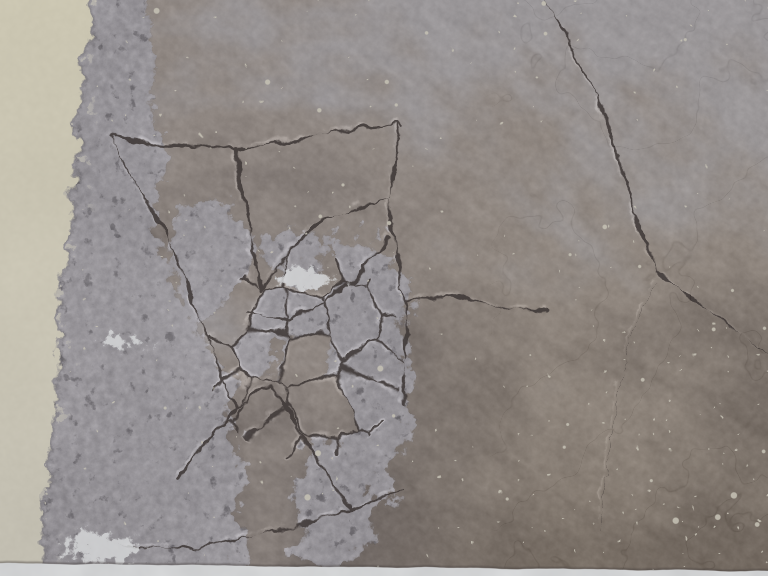
Reproduce this texture procedurally as a Shadertoy shader.

```glsl
// A worn concrete floor: brown slab, grey mortar showing where it has broken,
// a cream wall strip and paint specks. Gradient noise roughens every outline;
// cracks are warped paths plus a Voronoi web in the broken part.
#define SLAB_DARK  vec3(.45, .42, .407)
#define SLAB_MID   vec3(.56, .528, .508)
#define SLAB_PALE  vec3(.605, .592, .6)
#define MORTAR     vec3(.595, .585, .605)
#define CREAM      vec3(.765, .75, .7)
#define WHITE      vec3(.83, .835, .84)
#define CRACK_DARK vec3(.25, .225, .22)
#define SHARD_SIZE .085
#define CRACK_WIDTH .0023
#define GRAIN      .07

vec2 hash2(vec2 p) {
  vec3 q = fract(p.xyx * vec3(.1031, .103, .0973));
  q += dot(q, q.yzx + 33.33);
  return fract((q.xx + q.yz) * q.zy);
}
float corner(vec2 cell, vec2 f, vec2 o) { return dot(hash2(cell + o) * 2. - 1., f - o); }
float gradientNoise(vec2 p) {
  vec2 i = floor(p), f = p - i, u = f * f * f * (f * (f * 6. - 15.) + 10.);
  return 1.4 * mix(mix(corner(i, f, vec2(0)), corner(i, f, vec2(1, 0)), u.x),
                   mix(corner(i, f, vec2(0, 1)), corner(i, f, vec2(1)), u.x), u.y);
}
float fbm(vec2 p) {
  float sum = 0., amp = .6;
  for (int i = 0; i < 4; i++, amp *= .5) {
    sum += amp * gradientNoise(p);
    p = mat2(1.6, 1.2, -1.2, 1.6) * p + 7.3;
  }
  return sum;
}
float cover(float d, float soft) { return 1. - smoothstep(-soft, soft, d); }

// Ellipse (centre, radii): positive inside, zero at the rim
float blob(vec2 p, vec4 e) { return (1. - length((p - e.xy) / e.zw)) * min(e.z, e.w); }

float segment(vec2 p, vec2 a, vec2 b) {
  vec2 ab = b - a;
  return length(p - a - ab * clamp(dot(p - a, ab) / dot(ab, ab), 0., 1.));
}
// Distance to a line through four points
float path(vec2 p, vec4 s, vec4 e) {
  return min(segment(p, s.xy, s.zw), min(segment(p, s.zw, e.xy), segment(p, e.xy, e.zw)));
}

// x: distance to the cell border, y: random value of the cell
vec2 shards(vec2 p) {
  float first = 9., second = 9., id = 0.;
  for (int k = 0; k < 9; k++) {
    vec2 cell = floor(p) + vec2(k % 3 - 1, k / 3 - 1);
    float d = length(cell + .1 + .8 * hash2(cell) - p);
    second = min(second, max(first, d));
    if (d < first) { first = d; id = hash2(cell + 31.).x; }
  }
  return vec2(.5 * (second - first), id);
}

// Signed distance to the long cracks and one hairline
float cracks(vec2 p) {
  float d = path(p, vec4(.19, .76, .286, .6), vec4(.34, .47, .41, .29));
  d = min(d, path(p, vec4(.19, .76, .42, .74), vec4(.695, .788, .7, .78)));
  d = min(d, path(p, vec4(.695, .788, .675, .64), vec4(.705, .47, .7, .3)));
  d = min(d, path(p, vec4(.675, .655, .56, .62), vec4(.45, .5, .408, .743)));
  d = min(d, path(p, vec4(.31, .17, .41, .29), vec4(.47, .33, .61, .11)));
  d = min(d, path(p, vec4(.945, 1, 1.04, .83), vec4(1.137, .53, 1.34, .38)));
  d = min(d, path(p, vec4(.705, .48, .81, .483), vec4(.88, .465, .95, .462)));
  d = min(d, path(p, vec4(.19, .055, .34, .05), vec4(.61, .11, .7, .15)));
  d = min(d, path(p, vec4(.675, .59, .61, .51), vec4(.5, .44, .43, .46)));
  float hair = path(p, vec4(1.14, .51, 1.09, .4), vec4(1.07, .3, 1.04, .08));
  return min(d - CRACK_WIDTH * (.8 + 1.9 * gradientNoise(p * 23.)), hair + .0002);
}

// Round specks, one candidate per grid cell
float specks(vec2 p, float size, float share, float soft) {
  vec2 cell = floor(p / size), s = hash2(cell + 91.);
  float d = length(p - (cell + .2 + .6 * hash2(cell + 5.)) * size);
  return cover(d - size * mix(.04, .09, s.y * s.y), soft) * step(s.x, share);
}

void mainImage(out vec4 fragColor, in vec2 fragCoord) {
  vec2 p = fragCoord / iResolution.y;
  float soft = max(.0014, .7 / iResolution.y);
  float rough = fbm(p * 13.), mid = fbm(p * 34.), fine = fbm(p * 75.), cloud = fbm(p * 3.5);
  vec2 bent = p + .012 * vec2(rough, fbm(p * 13. + 40.)) + .008 * vec2(mid, -mid) + .003 * fine;

  // Slab: paler towards the top right, with trowel strokes
  vec2 slant = mat2(.82, .57, -.57, .82) * p + .03 * cloud;
  float right = 1. - cover(p.x - .75, .25);
  float strokes = mix(fbm(p * vec2(4, 14)), fbm(slant * vec2(4, 11)), right);
  float light = .1 + .57 * p.y + .25 * p.x * p.y + .5 * cloud + .3 * strokes + .12 * rough;
  light -= .22 * smoothstep(0., .2, blob(p, vec4(.47, .7, .32, .22)));
  vec3 color = mix(SLAB_DARK, SLAB_MID, smoothstep(0., .55, light));
  color = mix(color, SLAB_PALE, smoothstep(.5, .95, light));
  color -= vec3(0, .008, .03) * right * (1. - p.y);
  color += GRAIN * (.65 * fine + .3 * mid + .5 * fbm(slant * vec2(14, 50)));

  // Mortar: band beside the wall and patches between the shards
  vec2 shard = shards(bent / SHARD_SIZE);
  float broken = blob(p, vec4(.53, .38, .2, .21));
  float band = .27 + .15 * (1. - smoothstep(.2, .66, p.y)) - p.x;
  float patches = max(blob(p, vec4(.64, .35, .08, .23)), blob(p, vec4(.37, .54, .08, .11)));
  patches = max(patches, blob(p, vec4(.53, .53, .11, .06)));
  patches = max(patches, blob(p, vec4(.58, .13, .07, .12)));
  patches += (shard.y - .5) * .16 * smoothstep(0., .05, broken);
  float bare = max(band, patches) + .045 * rough + .035 * mid + .015 * fine;
  float mortar = cover(-bare, .005), pits = smoothstep(.2, .48, fbm(p * 42. + 9.));
  vec3 grit = MORTAR + .05 * cloud + GRAIN * (1.3 * fine + .6 * mid) - .16 * pits;
  color = mix(color, grit, mortar * .94) - .04 * cover(abs(bare + .002) - .001, .003);

  // Cracks, with a pale chipped rim on one side, and faint veins
  float web = shard.x * SHARD_SIZE - .0016 - .003 * mid + .1 * cover(broken - .015, .015);
  float rim = cover(min(cracks(bent + vec2(.004, -.004)) - .001, web - .004), .003);
  color += .11 * rim * smoothstep(-.2, .3, rough + mid);
  color = mix(color, CRACK_DARK, .9 * cover(min(cracks(bent), web), soft));
  float veins = abs(fbm(p * 5. + 20.)) + .05 * cover(p.x - .8, .1);
  color -= .05 * cover(veins - .004, .01) * (1. - mortar);

  // White smears and specks
  float smear = max(blob(p, vec4(.54, .517, .06, .016)), blob(p, vec4(.175, .048, .06, .03)));
  smear = max(smear, blob(p, vec4(.225, .405, .035, .012))) + .02 * (rough + mid + fine);
  color = mix(color, WHITE, .85 * cover(.003 - smear, .004));
  float share = .1 + .28 * (1. - smoothstep(.1, .6, p.y)) * smoothstep(.7, 1.1, p.x);
  float dots = max(specks(bent, .026, share, soft), specks(p + 3., .065, share, soft));
  color = mix(color, CREAM, .9 * dots);

  // Wall strip with a flaking edge, and the pale skirting below
  float wall = p.x - .067 - .088 * p.y + .022 * rough + .018 * mid + .01 * fine;
  color -= .1 * cover(wall - .004, .008);
  color = mix(color, CREAM, .7 * cover(wall - .03, .03) * smoothstep(.27, .4, mid + .3 * fine));
  vec3 paint = CREAM + vec3(.035, .03, 0) * p.y + .03 * cloud + .015 * fine;
  color = mix(color, paint, cover(wall, .003));
  float skirting = p.y - .022 + .01 * p.x + .003 * rough;
  color = mix(color, CRACK_DARK, .45 * cover(skirting - .003, .003));
  color = mix(color, WHITE - .01 + .05 * rough, cover(skirting, soft));
  fragColor = vec4(clamp(color, 0., 1.), 1);
}
```
